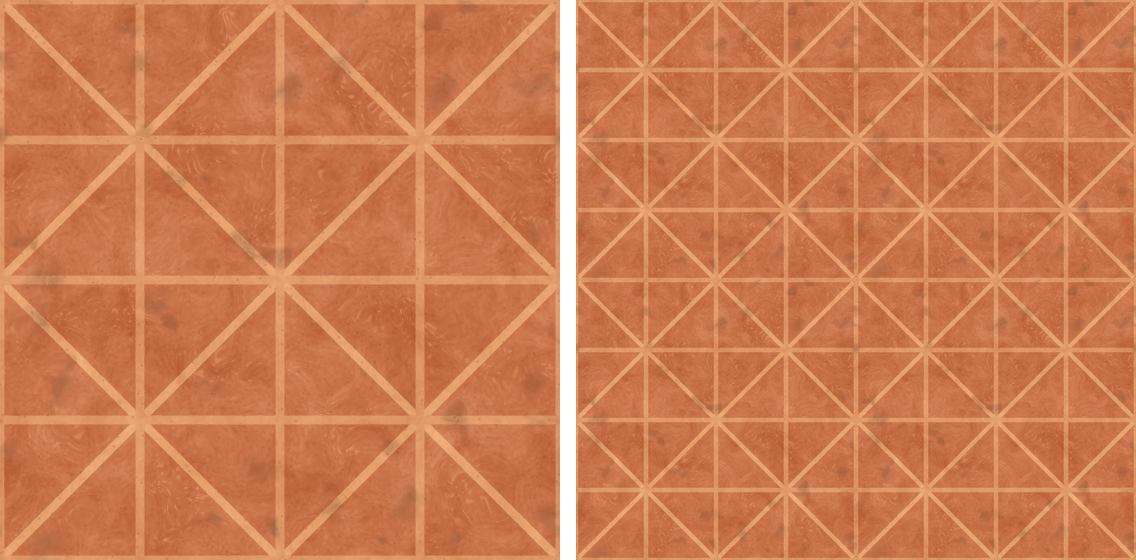
Left: one tile. Right: repeated 2 by 2.
This pattern is drawn by a WebGL 1 fragment shader. Its source:

```glsl
precision highp float;
// Terracotta tiles: a square grid of pale joints whose cells are cut by
// diagonals that meet in eight-pointed stars. Joints are folded distances;
// the wear is warped layered sines, cellular stains and cellular grain.
uniform vec2 u_resolution;

const float CELLS = 4.0;            // cells across and down, must be even
const float GRID_WIDTH = 0.0158;    // joint widths, in canvas units
const float DIAGONAL_WIDTH = 0.0152;
const vec3 CLAY = vec3(0.778, 0.447, 0.287);
const vec3 GRID_COLOR = vec3(0.872, 0.590, 0.402);
const vec3 DIAGONAL_COLOR = vec3(0.898, 0.630, 0.432);
const vec3 SHADE_STEP = vec3(0.021, 0.028, 0.028);
const vec3 STAIN_COLOR = vec3(0.52, 0.33, 0.22);
const vec3 FLAKE_COLOR = vec3(0.88, 0.59, 0.40);
const float STAIN_CELLS = 11.0;
const float STAIN_SHARE = 0.30;     // part of the stain cells in use
const float STAIN_STRENGTH = 0.36;
const float GRAIN_CELLS = 190.0;
const float PIT_CELLS = 72.0;
const float TAU = 6.28318531;
const int WAVES = 26;

float hash(vec2 p) {
  vec3 q = fract(p.xyx * vec3(0.1031, 0.1030, 0.0973));
  q += dot(q, q.yzx + 33.33);
  return fract((q.x + q.y) * q.z);
}

// Sines with whole frequencies wrap at the canvas edge; unit variance.
float layeredSines(vec2 uv, float low, float high, float falloff, float seed) {
  float sum = 0.0;
  float power = 0.0;
  for (int i = 0; i < WAVES; i++) {
    float n = float(i);
    float frequency = low * pow(high / low, (n + 0.5) / float(WAVES));
    float angle = n * 2.39996 + seed;
    vec2 k = floor(frequency * vec2(cos(angle), sin(angle)) + 0.5);
    float weight = pow(low / frequency, falloff);
    sum += weight * sin(TAU * (dot(k, uv) + hash(vec2(n, seed * 7.0))));
    power += 0.5 * weight * weight;
  }
  return sum * inversesqrt(power);
}

// Wrapped cellular noise: x = distance to nearest point, y = its random value.
vec2 cellular(vec2 uv, float cells, float seed) {
  vec2 p = uv * cells;
  vec2 base = floor(p);
  vec2 nearest = vec2(8.0, 0.0);
  for (int j = -1; j <= 1; j++) {
    for (int i = -1; i <= 1; i++) {
      vec2 cell = base + vec2(float(i), float(j));
      vec2 id = mod(cell, cells) + seed;
      vec2 point = cell + vec2(hash(id), hash(id + 57.3));
      float d = distance(p, point);
      if (d < nearest.x) nearest = vec2(d, hash(id + 131.7));
    }
  }
  return nearest;
}

// Distances to the nearest grid line (x) and diagonal (y), in canvas units.
vec2 jointDistances(vec2 uv) {
  vec2 fold = abs(mod(uv * CELLS + 1.0, 2.0) - 1.0);
  vec2 side = min(fold, 1.0 - fold);
  float diagonal = abs(fold.x - fold.y) * 0.70710678;
  return vec2(min(side.x, side.y), diagonal) / CELLS;
}

float band(float d, float width, float blur) {
  return 1.0 - smoothstep(-blur, blur, d - 0.5 * width);
}

void main() {
  vec2 uv = gl_FragCoord.xy / u_resolution;
  float blur = 0.75 / min(u_resolution.x, u_resolution.y);

  // Mottling at three scales, warped to break up the waves
  vec2 drift = vec2(layeredSines(uv, 4.0, 30.0, 1.1, 1.0),
                    layeredSines(uv, 4.0, 30.0, 1.1, 2.0));
  vec2 warped = uv + 0.012 * drift;
  float clouds = layeredSines(warped, 2.5, 16.0, 0.7, 3.0);
  float mottle = layeredSines(warped, 12.0, 60.0, 0.8, 4.0);
  float fine = layeredSines(warped + 0.002 * mottle, 50.0, 150.0, 0.5, 5.0);
  float grain = cellular(uv, GRAIN_CELLS, 11.0).y - 0.5;
  float shade = 0.68 * clouds + 0.45 * mottle + 0.30 * fine + 0.9 * grain;

  // Clay and joints
  vec2 joints = jointDistances(uv) + 0.00025 * fine;
  float diagonal = band(joints.y, DIAGONAL_WIDTH, blur);
  float grid = band(joints.x, GRID_WIDTH, blur);
  vec3 color = mix(CLAY, DIAGONAL_COLOR, diagonal);
  color = mix(color, GRID_COLOR, grid);
  color += SHADE_STEP * shade * mix(1.0, 0.75, max(grid, diagonal));

  // Pale flakes gathered in a few areas
  float flakes = smoothstep(0.9, 2.2, fine + 0.5 * mottle);
  flakes *= smoothstep(0.2, 1.6, drift.x - 0.4 * clouds);
  color = mix(color, FLAKE_COLOR, 0.45 * flakes);

  // Soft dark stains and tiny pits
  vec2 stain = cellular(uv + 0.012 * drift.yx, STAIN_CELLS, 23.0);
  float radius = mix(0.2, 0.5, fract(stain.y * 17.0));
  float smudge = 1.0 - smoothstep(0.0, radius, stain.x + 0.05 * mottle);
  smudge *= step(stain.y, STAIN_SHARE) * (0.8 + 0.15 * fine);
  vec2 pit = cellular(uv, PIT_CELLS, 41.0);
  float pits = (1.0 - smoothstep(0.08, 0.24, pit.x)) * step(pit.y, 0.16);
  float dirt = clamp(STAIN_STRENGTH * smudge + 0.22 * pits, 0.0, 1.0);
  color = mix(color, STAIN_COLOR, dirt);

  gl_FragColor = vec4(clamp(color, 0.0, 1.0), 1.0);
}
```
